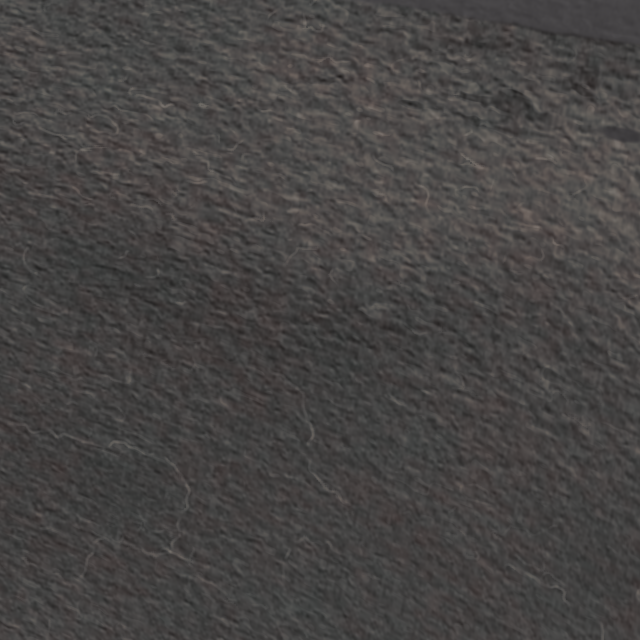
Reproduce this texture procedurally as a WebGL 2 fragment shader.

```glsl
#version 300 es
precision highp float;

uniform vec2 u_resolution;
out vec4 outColor;

const vec3 BASE_COLOR = vec3(0.263, 0.257, 0.255);
const vec3 CORNER_COLOR = vec3(0.270, 0.262, 0.268);
const vec3 WARM_TINT = vec3(0.018, -0.004, -0.006);
const vec3 GREEN_TINT = vec3(-0.009, 0.004, 0.003);
const vec3 LIGHT_TINT = vec3(1.03, 1.0, 0.96);
const vec2 WRINKLE_SCALE = vec2(42.0, 112.0);
const vec2 FINE_SCALE = vec2(88.0, 180.0);
const vec2 FLECK_SCALE = vec2(58.0, 128.0);
const vec2 CREASE_SCALE = vec2(20.0, 50.0);
const vec2 VEIN_SCALE = vec2(6.0, 10.0);
const float GRAIN_SCALE = 205.0;
const float WRINKLE_GAIN = 0.027;
const float FINE_GAIN = 0.038;
const float GRAIN_GAIN = 0.028;
const float FLECK_GAIN = 0.042;
const float CREASE_GAIN = 0.075;
const float VEIN_GAIN = 0.095;
const float GAP_GAIN = 0.085;

float hash(ivec2 cell) {
  uvec2 q = uvec2(cell) * uvec2(1597334673u, 3812015801u);
  uint h = (q.x ^ q.y) * 1597334673u;
  h = (h ^ (h >> 15)) * 2246822519u;
  h ^= h >> 13;
  return float(h >> 8) / 8388608.0 - 1.0;
}

// Smooth value noise from -1 to 1.
float noise(vec2 p) {
  ivec2 i = ivec2(floor(p));
  vec2 f = fract(p);
  f = f * f * (3.0 - 2.0 * f);
  float low = mix(hash(i), hash(i + ivec2(1, 0)), f.x);
  float high = mix(hash(i + ivec2(0, 1)), hash(i + ivec2(1, 1)), f.x);
  return mix(low, high, f.y);
}

float fbm(vec2 p) {
  float sum = 0.0, gain = 0.6;
  for (int i = 0; i < 4; i++) {
    sum += gain * noise(p);
    p = mat2(0.8, 0.6, -0.6, 0.8) * p * 2.03 + 17.3;
    gain *= 0.5;
  }
  return sum;
}

// Lit upper edges and shaded lower edges of a bumpy field.
float relief(vec2 p) {
  return noise(p) - noise(p + vec2(0.25, 0.75));
}

// Thin line along the zero level of a field, in canvas units.
float contour(float field, float width) {
  float slope = length(vec2(dFdx(field), dFdy(field))) * u_resolution.y;
  return 1.0 - smoothstep(0.1 * width, width, abs(field) / max(slope, 5.0));
}

float blob(vec2 p, vec2 center, vec2 radius) {
  vec2 d = (p - center) / radius;
  return exp(-dot(d, d));
}

void main() {
  vec2 uv = gl_FragCoord.xy / u_resolution;

  // Flow coordinates: the wrinkles fall to the right, steeper lower down.
  vec2 flow = vec2(uv.x - 0.2 * uv.y, uv.y + uv.x * (0.16 + 0.30 * (1.0 - uv.y)));
  vec2 bend = vec2(noise(uv * 19.0 + 3.0), noise(uv * 21.0 + 41.0));
  vec2 jag = vec2(noise(uv * 72.0 + 7.0), noise(uv * 78.0 + 91.0));
  vec2 warped = flow + 0.003 * bend + 0.002 * jag;

  // Broad light and shade.
  float cloud = fbm(flow * vec2(3.0, 6.0) + 5.0);
  float band = blob(uv, vec2(0.85, 0.69), vec2(0.48, 0.15));
  float tone = 0.026 * cloud + 0.056 * band;
  tone += 0.022 * blob(uv, vec2(0.35, 0.90), vec2(0.4, 0.14));
  tone -= 0.024 * blob(uv, vec2(0.42, 0.50), vec2(0.32, 0.10));
  tone -= 0.024 * blob(uv, vec2(0.10, 0.22), vec2(0.45, 0.26));

  // Wrinkles and grain, rougher toward the upper right.
  float rough = 0.72 + 0.50 * smoothstep(0.30, 0.75, uv.y + 0.2 * uv.x) + 0.25 * cloud;
  float detail = WRINKLE_GAIN * relief(warped * WRINKLE_SCALE);
  detail += FINE_GAIN * relief(warped * FINE_SCALE + 31.0);
  detail += FLECK_GAIN * smoothstep(0.35, 0.85, noise(warped * FLECK_SCALE + 211.0));
  detail *= rough;
  detail += GRAIN_GAIN * noise(flow * GRAIN_SCALE + 67.0);

  // Short pale creases, broken into dashes.
  float crease = contour(noise((warped + 0.002 * jag) * CREASE_SCALE + 13.0), 0.0036);
  float patches = smoothstep(-0.2, 0.35, noise(flow * vec2(11.0, 17.0) + 57.0));
  float dashes = smoothstep(-0.1, 0.45, noise(flow * vec2(52.0, 64.0) + 171.0));
  crease *= patches * dashes * mix(0.5, 1.0, smoothstep(0.35, 0.70, uv.y));
  detail += CREASE_GAIN * crease;

  // Long crooked veins in the lower part, beaded along their length.
  vec2 crooked = flow + 0.008 * bend + 0.006 * jag;
  float vein = contour(noise(crooked * VEIN_SCALE + 23.0), 0.0042);
  float veinMask = smoothstep(-0.3, 0.2, noise(uv * 5.0 + 11.0));
  veinMask *= 1.0 - smoothstep(0.30, 0.52, uv.y);
  vein *= veinMask * smoothstep(-0.6, 0.5, noise(flow * 68.0 + 131.0));
  detail += VEIN_GAIN * vein;

  // Dark slits among the coarse wrinkles.
  float slit = smoothstep(0.25, 0.60, noise(warped * vec2(19.0, 72.0) + 79.0));
  detail -= GAP_GAIN * slit * blob(uv, vec2(0.78, 0.86), vec2(0.27, 0.075));

  // Colour: warm lights with soft red and green stains.
  float stain = fbm(flow * vec2(7.0, 11.0) + 101.0);
  float speck = noise(flow * vec2(48.0, 75.0) + 149.0);
  float warmth = 0.7 * stain + 0.55 * speck + 0.4 * band;
  vec3 color = BASE_COLOR + tone + detail;
  color += WARM_TINT * max(warmth, 0.0) + GREEN_TINT * max(-warmth, 0.0);
  color *= mix(vec3(1.0), LIGHT_TINT, smoothstep(0.02, 0.12, tone + detail));

  // Smooth corner beyond a dark seam, and a flat slate chip.
  float edge = uv.y - 1.088 + 0.16 * uv.x + 0.003 * bend.y;
  vec3 smoothColor = CORNER_COLOR + 0.010 * cloud + 0.25 * detail;
  color = mix(color, smoothColor, smoothstep(-0.004, 0.006, edge));
  color -= 0.045 * exp(-pow(abs(edge) / 0.004, 2.0)) * smoothstep(0.65, 0.85, uv.x);
  vec2 chip = (vec2(uv.x, uv.y + 0.15 * (uv.x - 0.97)) - vec2(0.97, 0.79)) / vec2(0.038, 0.012);
  float chipMask = 1.0 - smoothstep(0.7, 1.2, length(chip) + 0.15 * bend.x);
  color = mix(color, smoothColor - 0.035, chipMask);

  outColor = vec4(clamp(color, 0.0, 1.0), 1.0);
}
```
